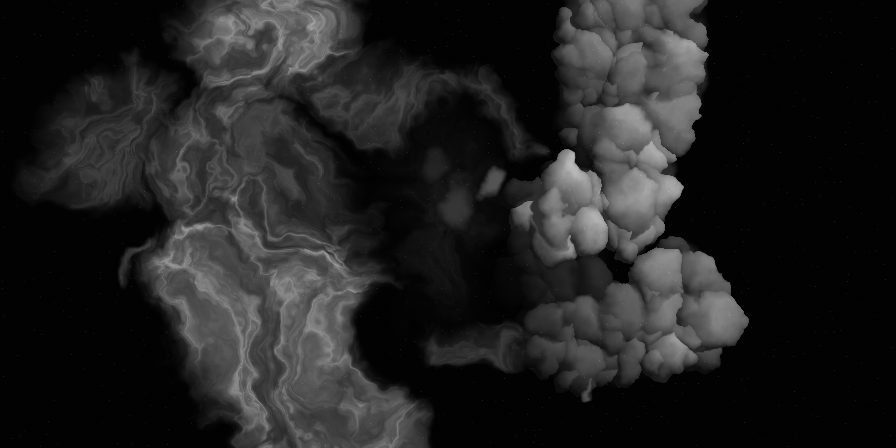
Write a Shadertoy shader that draws this background.

```glsl
float hash(vec2 p) {
    p = fract(p * vec2(123.34, 345.45));
    p += dot(p, p + 34.35);
    return fract(p.x * p.y);
}

float noise(vec2 p) {
    vec2 i = floor(p), f = fract(p);
    f = f * f * (3.0 - 2.0 * f);
    return mix(mix(hash(i), hash(i + vec2(1, 0)), f.x),
               mix(hash(i + vec2(0, 1)), hash(i + vec2(1, 1)), f.x), f.y);
}

float fbm(vec2 p) {
    float sum = 0.0, amp = 0.52;
    for (int i = 0; i < 5; i++) {
        sum += amp * noise(p);
        p = mat2(1.6, 1.2, -1.2, 1.6) * p + 7.3;
        amp *= 0.5;
    }
    return sum;
}

vec2 swirl(vec2 p) {
    return vec2(fbm(p + 3.1), fbm(p + 19.7)) - 0.5;
}

// Soft ellipse: one at its centre, zero at its rim
float puff(vec2 p, vec2 centre, vec2 radius, float softness) {
    return smoothstep(0.0, softness, 1.0 - length((p - centre) / radius));
}

float strand(vec2 p, vec2 a, vec2 b, float width) {
    vec2 d = b - a;
    float t = clamp(dot(p - a, d) / dot(d, d), 0.0, 1.0);
    return smoothstep(width, 0.0, length(p - a - d * t));
}

// Brightness of the thin smoke on the left
float smokeLevel(vec2 p) {
    float v = 0.50 * puff(p, vec2(0.58, 0.93), vec2(0.23, 0.20), 0.4);
    v = max(v, 0.23 * puff(p, vec2(0.24, 0.70), vec2(0.18, 0.21), 0.45));
    v = max(v, 0.36 * puff(p, vec2(0.56, 0.61), vec2(0.28, 0.22), 0.4));
    v = max(v, 0.45 * puff(p, vec2(0.57, 0.33), vec2(0.30, 0.33), 0.35));
    v = max(v, 0.43 * puff(p, vec2(0.67, 0.08), vec2(0.25, 0.24), 0.4));
    v = max(v, 0.28 * strand(p, vec2(0.72, 0.86), vec2(0.95, 0.79), 0.10));
    v = max(v, 0.24 * strand(p, vec2(0.95, 0.80), vec2(1.07, 0.79), 0.06));
    v = max(v, 0.23 * strand(p, vec2(1.07, 0.79), vec2(1.13, 0.66), 0.06));
    v = max(v, 0.22 * strand(p, vec2(0.35, 0.48), vec2(0.24, 0.34), 0.035));
    v = max(v, 0.22 * puff(p, vec2(1.04, 0.25), vec2(0.11, 0.07), 0.6));
    return max(v, 0.07 * puff(p, vec2(0.96, 0.52), vec2(0.16, 0.32), 0.8));
}

float smoke(vec2 p) {
    vec2 broad = swirl(p * 4.0);
    vec2 fine = swirl(p * 9.0 + 4.0 * broad);
    vec2 q = p + 0.24 * broad + 0.13 * fine;
    float body = fbm(q * vec2(9.0, 6.0) + 3.0 * fine);
    float crease = 1.0 - abs(2.0 * fbm(q * vec2(13.0, 7.0) + 3.5 * broad) - 1.0);
    float veil = pow(crease, 5.0);
    return smokeLevel(q) * (0.12 + 0.85 * body + 0.55 * veil);
}

// Brightness of the dense ink on the right
float inkLevel(vec2 p) {
    float v = 0.42 * puff(p, vec2(1.41, 0.95), vec2(0.18, 0.17), 0.2);
    v = max(v, 0.30 * puff(p, vec2(1.36, 0.76), vec2(0.15, 0.15), 0.3));
    v = max(v, 0.50 * puff(p, vec2(1.50, 0.84), vec2(0.07, 0.13), 0.2));
    v = max(v, 0.52 * puff(p, vec2(1.42, 0.59), vec2(0.08, 0.17), 0.2));
    v = max(v, 0.56 * puff(p, vec2(1.27, 0.53), vec2(0.12, 0.09), 0.2));
    v = max(v, 0.46 * puff(p, vec2(1.52, 0.31), vec2(0.11, 0.15), 0.2));
    v = max(v, 0.31 * puff(p, vec2(1.35, 0.25), vec2(0.19, 0.12), 0.3));
    return max(v, 0.13 * puff(p, vec2(1.25, 0.40), vec2(0.13, 0.15), 0.4));
}

// Scattered lit spheres, blended by height
float lobes(vec2 p, float size) {
    vec2 g = p / size, id = floor(g);
    float total = 0.0, weight = 1.0;
    for (int j = -1; j <= 1; j++)
    for (int i = -1; i <= 1; i++) {
        vec2 cell = id + vec2(i, j);
        float h = hash(cell + 5.0);
        vec2 centre = cell + 0.2 + 0.6 * vec2(hash(cell + 31.0), hash(cell + 77.0));
        float radius = 0.55 + 0.3 * h;
        vec2 d = (g - centre) / radius;
        float z2 = 1.0 - dot(d, d);
        float level = inkLevel(centre * size);
        if (z2 <= 0.0 || level < 0.03) continue;
        float z = sqrt(z2);
        float light = max(dot(vec3(d, z), normalize(vec3(0.5, 0.45, 0.7))), 0.0);
        float w = smoothstep(0.0, 0.2, z2) * exp(9.0 * (z * radius + 0.6 * h));
        total += w * level * (0.22 + 0.95 * light);
        weight += w;
    }
    return total / weight;
}

void mainImage(out vec4 fragColor, in vec2 fragCoord) {
    vec2 p = fragCoord / iResolution.xy * vec2(2.0, 1.0);
    float tone = smoke(p);

    // Folded ink, in coarse and fine lobes
    vec2 folded = p + 0.09 * swirl(p * 8.0) + 0.03 * swirl(p * 20.0);
    float ink = max(lobes(folded, 0.085), 0.8 * lobes(folded + 0.013, 0.048));
    ink = max(ink, 0.3 * inkLevel(folded));
    ink *= 0.75 + 0.5 * fbm(folded * 18.0);
    tone = max(tone, ink);

    // Detached drops between the two clouds
    tone = max(tone, 0.32 * puff(folded, vec2(1.09, 0.58), vec2(0.033, 0.042), 0.7));
    tone = max(tone, 0.20 * puff(folded, vec2(1.03, 0.54), vec2(0.055, 0.08), 0.8));
    tone = max(tone, 0.13 * puff(folded, vec2(0.98, 0.62), vec2(0.06, 0.06), 0.8));
    tone = max(tone, 0.30 * strand(folded, vec2(1.32, 0.15), vec2(1.32, 0.10), 0.012));

    // Sparse dust
    vec2 grid = p * 60.0, cell = floor(grid);
    vec2 speck = 0.2 + 0.6 * vec2(hash(cell + 11.0), hash(cell + 47.0));
    float dust = smoothstep(0.12, 0.0, length(fract(grid) - speck));
    tone += 0.12 * dust * step(0.88, hash(cell + 90.0));

    fragColor = vec4(vec3(0.006 + tone), 1.0);
}
```
